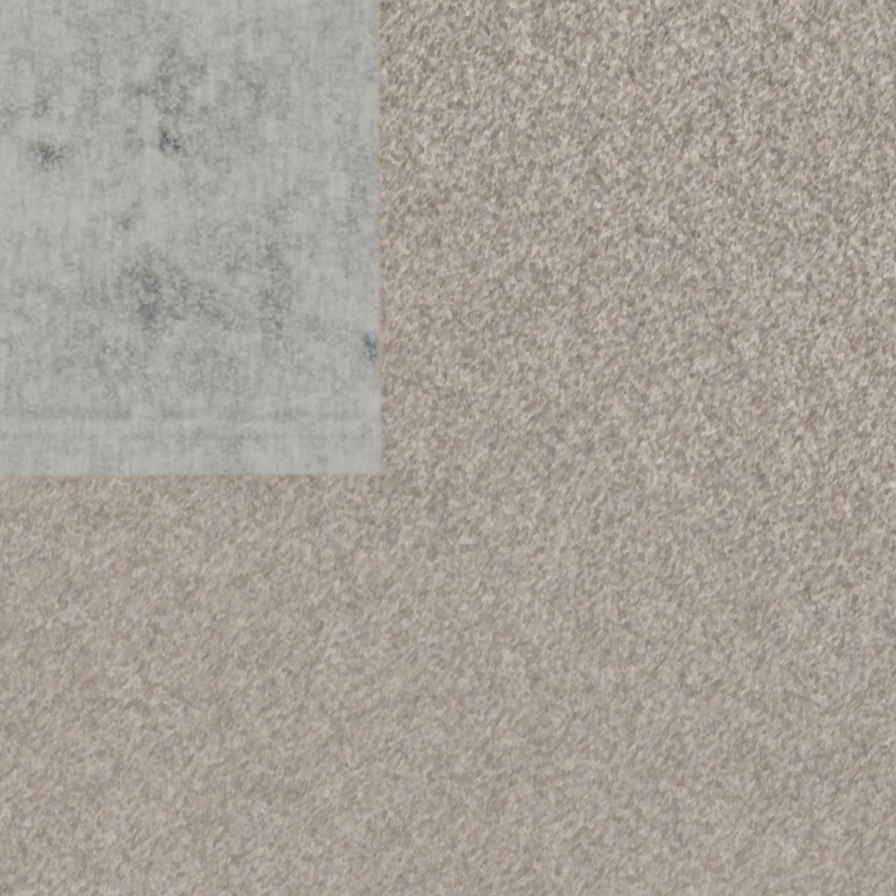
Write a WebGL 1 fragment shader that draws this texture.

```glsl
precision highp float;
// A pale, worn grey rug lies over the upper left of a beige pile carpet.
// Soft cellular noise makes the slanted tufts, the weave and the ragged stains;
// layered sines add broad wear, and a distance function cuts the rug's edge.

uniform vec2 u_resolution;

#define CARPET_COLOR vec3(0.662, 0.620, 0.580)
#define RUG_COLOR vec3(0.705, 0.697, 0.676)
#define STAIN_COLOR vec3(0.470, 0.478, 0.476)
#define RUG_CORNER vec2(0.4255, 0.471)
#define TUFT_SCALE vec2(178.0, 132.0)
#define TUFT_CONTRAST 0.155
#define FIBER_CONTRAST 0.145
#define WEAVE_CONTRAST 0.042
#define EDGE_SOFTNESS 0.0036

vec3 hash3(vec2 p) {
  vec3 k = vec3(dot(p, vec2(127.1, 311.7)), dot(p, vec2(269.5, 183.3)), dot(p, vec2(113.5, 71.9)));
  return fract(sin(k) * 43758.55);
}

// Smooth cellular noise: random shades blended by closeness, centred on zero.
float cells(vec2 p) {
  vec2 id = floor(p), f = fract(p);
  float sum = 0.0, total = 0.0;
  for (int y = -1; y <= 1; y++) {
    for (int x = -1; x <= 1; x++) {
      vec2 o = vec2(float(x), float(y));
      vec3 h = hash3(id + o);
      vec2 d = o + h.xy - f;
      float w = exp(-6.0 * dot(d, d));
      sum += w * h.z;
      total += w;
    }
  }
  return sum / total - 0.5;
}

// Broad uneven wear from layered sines.
float wear(vec2 p) {
  float sum = 0.0, amp = 0.5;
  for (int i = 0; i < 4; i++) {
    sum += amp * sin(p.x + 1.7 * sin(p.y)) * sin(p.y * 0.9 + 1.3);
    p = mat2(1.5, 1.1, -1.1, 1.5) * p + 2.3;
    amp *= 0.6;
  }
  return sum;
}

vec2 shear(vec2 p, float lean) {
  return vec2(p.x - lean * p.y, p.y);
}

vec3 carpet(vec2 p) {
  vec2 q = p + 0.002 * vec2(sin(p.y * 71.0 + 3.0 * sin(p.x * 23.0)), sin(p.x * 63.0));
  float upper = smoothstep(0.25, 1.0, 0.4 * p.x + 0.7 * p.y);
  vec2 right = shear(q, 0.45), left = shear(q, -0.25);
  float tuft = mix(cells(right * TUFT_SCALE), cells(left * TUFT_SCALE + 17.0), 0.15 + 0.4 * upper);
  float fiber = cells(shear(q, 0.2) * TUFT_SCALE * 1.8 + 41.0);
  float tint = cells(right * TUFT_SCALE * 0.6 + 83.0);
  float patches = cells(shear(q, 0.2) * 45.0 + 9.0);
  float grain = TUFT_CONTRAST * tuft + FIBER_CONTRAST * fiber;
  vec3 color = CARPET_COLOR + grain * mix(0.75, 1.3, upper);
  color += 0.030 * patches + 0.005 * wear(p * 9.0);
  return color + tint * vec3(0.010, -0.001, -0.014);
}

float spot(vec2 p, vec2 center, vec2 radius) {
  vec2 d = (p - center) / radius;
  return exp(-dot(d, d));
}

// Dark worn areas, with small concentrated marks inside broad clouds.
float stains(vec2 p) {
  float ragged = cells(p * 45.0) + 0.8 * cells(p * 110.0 + 7.0);
  vec2 q = p + 0.008 * vec2(cells(p * 60.0 + 3.0), cells(p * 60.0 + 29.0));
  float marks = 0.50 * spot(q, vec2(0.055, 0.828), vec2(0.020, 0.015))
    + 0.32 * spot(q, vec2(0.050, 0.878), vec2(0.018, 0.012))
    + 0.45 * spot(q, vec2(0.186, 0.848), vec2(0.024, 0.026))
    + 0.45 * spot(q, vec2(0.153, 0.761), vec2(0.015, 0.013))
    + 0.35 * spot(q, vec2(0.162, 0.668), vec2(0.026, 0.030))
    + 0.30 * spot(q, vec2(0.304, 0.705), vec2(0.014, 0.045))
    + 0.50 * spot(q, vec2(0.414, 0.612), vec2(0.009, 0.014))
    + 0.30 * spot(q, vec2(0.002, 0.865), vec2(0.014, 0.018))
    + 0.25 * spot(q, vec2(0.285, 0.882), vec2(0.014, 0.014));
  float clouds = 0.22 * spot(q, vec2(0.19, 0.90), vec2(0.13, 0.09))
    + 0.22 * spot(q, vec2(0.17, 0.63), vec2(0.17, 0.08))
    + 0.13 * spot(q, vec2(0.26, 0.72), vec2(0.08, 0.08))
    + 0.16 * spot(q, vec2(0.40, 0.80), vec2(0.03, 0.14));
  return 0.06 + marks * (1.0 + 0.8 * ragged) + clouds * (1.0 + ragged) + 0.16 * ragged + 0.03 * wear(p * 22.0);
}

vec3 rug(vec2 p) {
  float stain = clamp(stains(p), 0.0, 0.85);
  float threads = cells(p * vec2(190.0, 30.0)) + 0.4 * cells(p * vec2(40.0, 180.0) + 5.0);
  float speckle = cells(p * 260.0 + 13.0);
  // Faded border lines run along the lower and right sides.
  float border = spot(p, vec2(p.x, 0.538), vec2(1.0, 0.007)) + 0.7 * spot(p, vec2(p.x, 0.512), vec2(1.0, 0.004));
  border += 0.4 * spot(p, vec2(0.358, p.y), vec2(0.005, 1.0));
  float faded = 0.6 + 1.4 * cells(p * vec2(38.0, 70.0) + 61.0);
  vec3 color = mix(RUG_COLOR, STAIN_COLOR, clamp(stain + 0.20 * border * faded, 0.0, 1.0));
  color += 0.015 * spot(p, vec2(p.x, 0.525), vec2(1.0, 0.006));
  return color + WEAVE_CONTRAST * threads + (0.03 + 0.24 * stain) * speckle;
}

void main() {
  vec2 p = gl_FragCoord.xy / u_resolution;
  // Signed distance to the slightly skewed rug corner, negative inside.
  vec2 side = vec2(p.x - RUG_CORNER.x + 0.004 * (p.y - 0.5), RUG_CORNER.y - p.y + 0.010 * (p.x - 0.4));
  float dist = max(side.x, side.y) + 0.0025 * cells(p * 90.0);
  float cover = 1.0 - smoothstep(-EDGE_SOFTNESS, EDGE_SOFTNESS, dist);
  vec3 floorColor = carpet(p) - 0.035 * exp(-max(dist, 0.0) / 0.006);
  vec3 rugColor = rug(p) - vec3(0.015, 0.016, 0.024) * exp(min(dist, 0.0) / 0.004);
  gl_FragColor = vec4(mix(floorColor, rugColor, cover), 1.0);
}
```
